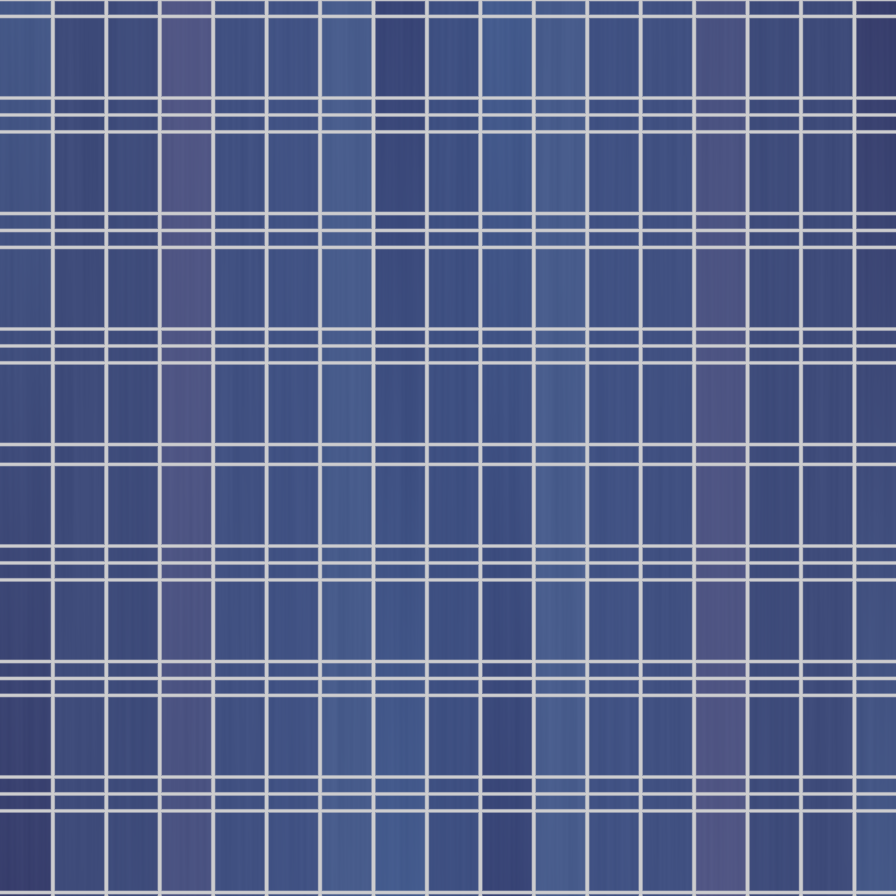
A WebGL 1 fragment shader for this texture:

```glsl
precision highp float;
// Blue woven plaid: tinted vertical strips under a pale grid with triple cross stripes.

uniform vec2 u_resolution;

// Vertical grid, in canvas units
const float STRIP_WIDTH = 0.05964;
const float FIRST_LINE = 0.0590;
const float CENTRE_STRIP = 8.0;
const float UPRIGHT_HALF = 0.0022;

// Cross stripes, mirrored about a horizontal axis
const float MIRROR_Y = 0.4928;
const float GROUP_PERIOD = 0.1289;
const float GROUP_CENTRE = 0.1211;
const float GROUP_SPREAD = 0.0189;
const float CROSS_HALF = 0.0019;
const float LINE_SOFTNESS = 0.0011;

// Colours
const vec3 INNER_BLUE = vec3(0.243, 0.312, 0.508);
const vec3 OUTER_BLUE = vec3(0.243, 0.294, 0.478);
const vec3 PALE_SHIFT = vec3(0.038, 0.048, 0.040);
const vec3 MAUVE_SHIFT = vec3(0.072, 0.036, 0.030);
const vec3 LEAN_SHIFT = vec3(0.026, 0.052, 0.054);
const vec3 LINE_COLOUR = vec3(0.805, 0.803, 0.812);

// Fibre variation
const vec2 FINE_SCALE = vec2(260.0, 3.0);
const vec2 BROAD_SCALE = vec2(65.0, 1.5);
const float FINE_STRENGTH = 0.016;
const float BROAD_STRENGTH = 0.022;

vec2 gradientAt(vec2 cell) {
    float h = fract(sin(dot(cell, vec2(127.1, 311.7))) * 43758.5);
    return vec2(cos(6.2832 * h), sin(6.2832 * h));
}

float gradientNoise(vec2 p) {
    vec2 i = floor(p);
    vec2 f = p - i;
    vec2 s = f * f * f * (f * (f * 6.0 - 15.0) + 10.0);
    vec2 e = vec2(0.0, 1.0);
    float low = mix(dot(gradientAt(i), f),
                    dot(gradientAt(i + e.yx), f - e.yx), s.x);
    float high = mix(dot(gradientAt(i + e), f - e),
                     dot(gradientAt(i + 1.0), f - 1.0), s.x);
    return mix(low, high, s.y);
}

// 1 where two whole numbers agree, otherwise 0
float isStrip(float index, float wanted) {
    return 1.0 - step(0.5, abs(index - wanted));
}

float lineMask(float dist, float halfWidth, float pixel) {
    float soft = max(LINE_SOFTNESS, 0.6 * pixel);
    return 1.0 - smoothstep(halfWidth - soft, halfWidth + soft, dist);
}

// Strip tints repeat under a half turn about the centre strip
vec3 stripColour(float strip, vec2 uv) {
    float offset = strip - CENTRE_STRIP;
    float ring = abs(offset);
    float lean = -sign(offset) * (2.0 * uv.y - 1.0);
    float pale = isStrip(ring, 2.0);
    float mauve = isStrip(ring, 5.0);
    float slope = isStrip(ring, 8.0) - 0.85 * isStrip(ring, 1.0);

    vec3 colour = mix(INNER_BLUE, OUTER_BLUE, smoothstep(2.0, 7.0, ring));
    colour += PALE_SHIFT * pale;
    colour += MAUVE_SHIFT * mauve * (0.85 + 0.2 * lean);
    colour += LEAN_SHIFT * slope * lean;
    colour += 0.010 * (isStrip(ring, 3.0) + isStrip(ring, 4.0));

    float fine = FINE_STRENGTH * gradientNoise(uv * FINE_SCALE);
    float broad = BROAD_STRENGTH * gradientNoise(uv * BROAD_SCALE + 17.0);
    return colour + fine + broad * (0.7 + 0.6 * pale);
}

// Distance to the nearest stripe of a three-stripe group
float crossDistance(float y) {
    float d = abs(y - MIRROR_Y) - GROUP_CENTRE;
    float t = abs(mod(d + 0.5 * GROUP_PERIOD, GROUP_PERIOD) - 0.5 * GROUP_PERIOD);
    return min(t, abs(t - GROUP_SPREAD));
}

void main() {
    vec2 uv = gl_FragCoord.xy / u_resolution;
    vec2 pixel = 1.0 / u_resolution;

    float u = (uv.x - FIRST_LINE) / STRIP_WIDTH + 1.0;
    vec3 colour = stripColour(floor(u), uv);

    // Pale grid; the left canvas edge has no upright
    float nearest = floor(u + 0.5);
    float upright = lineMask(abs(u - nearest) * STRIP_WIDTH, UPRIGHT_HALF, pixel.x);
    upright *= step(0.5, nearest);
    float crossing = lineMask(crossDistance(uv.y), CROSS_HALF, pixel.y);

    colour = mix(colour, LINE_COLOUR, max(upright, crossing));
    gl_FragColor = vec4(colour, 1.0);
}
```
